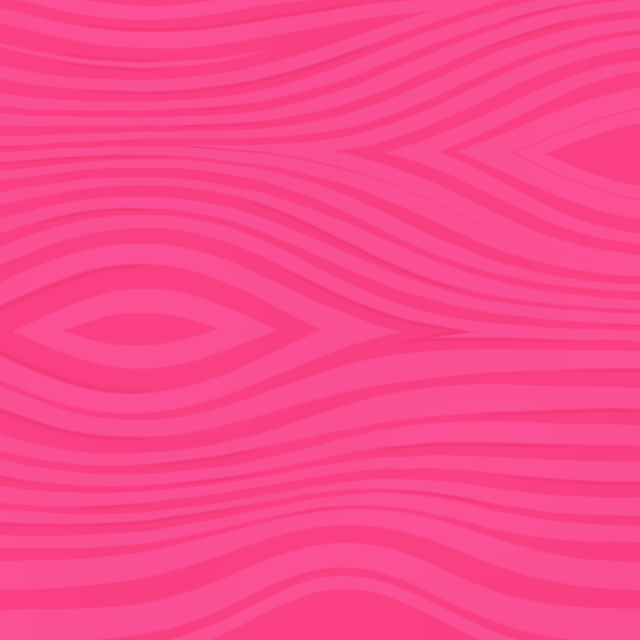
Reproduce this texture procedurally as a Shadertoy shader.

```glsl
#define LIGHT_PINK vec3(0.985, 0.312, 0.582)
#define DARK_PINK vec3(0.98, 0.249, 0.512)
#define GRAIN_FREQ 17.0
#define SPACING_JITTER 0.8
#define BAND_HALF_WIDTH 0.2
#define WIDTH_JITTER 0.2
#define KNOT_REACH 0.26
#define CORE_GAP 0.022
#define WOBBLE 0.014
#define EDGE_SOFTNESS 1.3
#define KNOT_COUNT 4

// Knot: centre x, centre y, half height, half length
const vec4 KNOTS[KNOT_COUNT] = vec4[](
    vec4(0.22, 0.485, 0.15, 0.28),
    vec4(0.54, 0.0, 0.12, 0.2),
    vec4(0.22, 1.02, 0.13, 0.4),
    vec4(1.06, 0.765, 0.23, 0.4));
const float CORE_SIZE[KNOT_COUNT] = float[](0.026, 0.08, 0.03, 0.055);

float hash(vec2 cell) {
    vec3 q = fract(vec3(cell.xyx) * 0.1031);
    q += dot(q, q.yzx + 33.33);
    return fract((q.x + q.y) * q.z);
}

float noise(vec2 p) {
    vec2 cell = floor(p);
    vec2 f = fract(p);
    f = f * f * (3.0 - 2.0 * f);
    float low = mix(hash(cell), hash(cell + vec2(1, 0)), f.x);
    float high = mix(hash(cell + vec2(0, 1)), hash(cell + vec2(1, 1)), f.x);
    return mix(low, high, f.y);
}

// Parts the straight grain around a knot and folds it into rings inside.
// Returns the new grain height and the ring distance from the knot heart.
vec2 partGrain(float x, float y, vec4 knot) {
    float side = y - knot.y;
    float along = (x - knot.x) / knot.w;
    float reach = side / KNOT_REACH;
    float bulge = knot.z * exp(-along * along - reach * reach * reach * reach);
    float depth = abs(side) - bulge;
    float height = knot.y + (depth < 0.0 ? depth : sign(side) * depth);
    return vec2(height, knot.z + depth);
}

void mainImage(out vec4 fragColor, in vec2 fragCoord) {
    vec2 p = fragCoord / iResolution.y;
    float soft = EDGE_SOFTNESS / iResolution.y;

    // Hand-cut unevenness
    float y = p.y + WOBBLE * (noise(p * vec2(3.0, 4.0) + 5.0) - 0.5);
    y += 0.002 * (noise(p * vec2(22.0, 30.0)) - 0.5);

    // Knots: solid core, then a clear ring
    float core = 0.0;
    float clearRing = 0.0;
    for (int i = 0; i < KNOT_COUNT; i++) {
        vec2 grain = partGrain(p.x, y, KNOTS[i]);
        float ring = grain.y - CORE_SIZE[i];
        core = max(core, 1.0 - smoothstep(-soft, soft, ring));
        clearRing = max(clearRing, 1.0 - smoothstep(-soft, soft, ring - CORE_GAP));
        y = grain.x;
    }

    // Grain bands with uneven spacing and swelling widths
    float phase = y * GRAIN_FREQ + SPACING_JITTER * noise(vec2(y * 8.0 + 20.0, 3.5));
    float band = floor(phase);
    float offset = fract(phase) - 0.5;
    float swell = noise(vec2(p.x * 3.0 + 11.0, band * 7.0 + 100.0)) - 0.5;
    float halfWidth = BAND_HALF_WIDTH + WIDTH_JITTER * swell;
    float blur = EDGE_SOFTNESS * fwidth(phase) + 0.001;
    float dark = 1.0 - smoothstep(-blur, blur, abs(offset) - halfWidth);
    dark = max(dark * (1.0 - clearRing), core);

    // Occasional thin shadow along one band edge
    float edge = abs(offset - halfWidth + 0.04);
    float shadow = 1.0 - smoothstep(0.03, 0.03 + 2.0 * blur, edge);
    shadow *= smoothstep(0.6, 0.8, noise(vec2(p.x * 6.0, band * 5.0 + 40.0)));
    shadow *= dark * (1.0 - clearRing);

    vec3 color = mix(LIGHT_PINK, DARK_PINK, dark);
    color *= 1.0 - shadow * vec3(0.02, 0.1, 0.06);
    color += 0.012 * (noise(p * 4.0 + 60.0) - 0.5);
    fragColor = vec4(color, 1.0);
}
```
